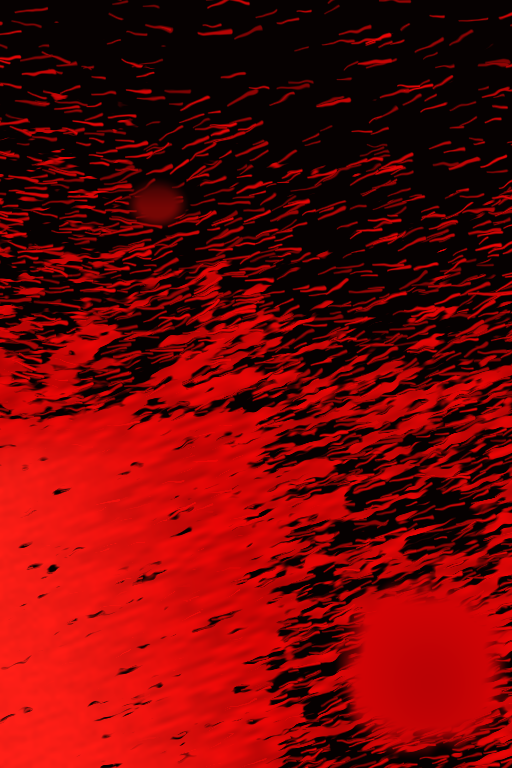
Write a Shadertoy shader that draws this background.

```glsl
// Wind-swept red brush flecks thickening over black into a glowing red corner, with two soft patches.

const vec3 BLACK = vec3(0.022, 0.005, 0.005);
const vec3 RED = vec3(0.93, 0.02, 0.02);
const vec3 GLOW_RED = vec3(1.0, 0.12, 0.09);
const vec3 PATCH_RED = vec3(0.78, 0.01, 0.02);
const vec3 EMBER_RED = vec3(0.42, 0.02, 0.015);

// Smooth step that also accepts descending limits
float ramp(float a, float b, float x) {
    float t = clamp((x - a) / (b - a), 0.0, 1.0);
    return t * t * (3.0 - 2.0 * t);
}

float hash(vec2 p) {
    vec3 q = fract(p.xyx * 0.1031);
    q += dot(q, q.yzx + 33.33);
    return fract((q.x + q.y) * q.z);
}

float noise(vec2 p) {
    vec2 i = floor(p), f = fract(p);
    f = f * f * (3.0 - 2.0 * f);
    return mix(mix(hash(i), hash(i + vec2(1, 0)), f.x),
               mix(hash(i + vec2(0, 1)), hash(i + vec2(1, 1)), f.x), f.y);
}

float fbm(vec2 p) {
    float sum = 0.0, gain = 0.42;
    for (int i = 0; i < 3; i++) {
        sum += gain * noise(p);
        p = p * 1.9 + 17.3;
        gain *= 0.8;
    }
    return sum;
}

vec2 rotate(vec2 p, float angle) {
    float c = cos(angle), s = sin(angle);
    return vec2(c * p.x + s * p.y, c * p.y - s * p.x);
}

float spot(vec2 p, vec2 center, vec2 size) {
    vec2 d = (p - center) / size;
    return exp(-dot(d, d));
}

// Solid corner at the lower left
float cornerMask(vec2 p) {
    return ramp(0.44, 0.27, p.x + 0.15 * (p.y - 0.2)) * ramp(0.48, 0.37, p.y - 0.1 * p.x);
}

// How much paint lies at each place
float density(vec2 p) {
    float d = mix(0.13, 0.66, ramp(1.04, 0.42, p.y));
    d += mix(-0.07, 0.13, ramp(0.50, 0.02, p.x)) * ramp(0.97, 0.78, p.y) * ramp(0.38, 0.55, p.y);
    d += 0.22 * spot(p, vec2(0.29, 0.585), vec2(0.07, 0.035));
    d += 0.10 * spot(p, vec2(0.50, 0.49), vec2(0.20, 0.04));
    d -= 0.22 * spot(p, vec2(0.28, 0.69), vec2(0.05, 0.03));
    d -= 0.16 * spot(p, vec2(0.36, 0.91), vec2(0.08, 0.06));
    d -= 0.16 * spot(p, vec2(0.44, 0.63), vec2(0.07, 0.03));
    d -= 0.26 * spot(p, vec2(0.56, 0.335), vec2(0.11, 0.06));
    d -= 0.20 * spot(p, vec2(0.43, 0.23), vec2(0.07, 0.05));
    d -= 0.28 * spot(p, vec2(0.39, 0.08), vec2(0.045, 0.09));
    d -= 0.20 * spot(p, vec2(0.54, 0.01), vec2(0.14, 0.03));
    return d + 0.44 * cornerMask(p);
}

// Streaky noise: level in the upper left, slanted elsewhere
float streaks(vec2 p, float slanted) {
    float level = fbm(rotate(p, 0.0) * vec2(26.0, 100.0));
    float slant = fbm(rotate(p, 0.36) * vec2(21.0, 84.0) + 5.0);
    return (mix(level, slant, slanted) - 0.51) * 1.7 + 0.5;
}

// Tapered fleck lying along its own x axis
float fleck(vec2 p, float halfLength, float radius, float soft) {
    float along = clamp(p.x, -halfLength, halfLength);
    float taper = mix(0.45, 1.0, 0.5 + 0.5 * along / halfLength);
    return ramp(soft, -soft, length(p - vec2(along, 0.0)) - radius * taper);
}

// One jittered layer of flecks; returns its brightest tone
float fleckLayer(vec2 p, float seed, float soft) {
    const float TILT = 0.18;
    vec2 cell = vec2(0.042, 0.016);
    vec2 home = floor(rotate(p, TILT) / cell + seed * 0.37);
    float tone = 0.0;
    for (int j = -1; j <= 1; j++) for (int i = -1; i <= 1; i++) {
        vec2 id = home + vec2(i, j);
        vec2 key = id + seed * 71.0 + 200.0;
        vec2 jitter = vec2(hash(key), hash(key + 31.7));
        vec2 center = rotate((id + jitter - seed * 0.37) * cell, -TILT);
        float chance = step(hash(key + 57.1), density(center) * 1.05);
        float slanted = ramp(0.04, 0.26, center.x + 0.4 * (0.6 - center.y));
        float angle = mix(-0.08, 0.30, slanted) + 0.6 * (hash(key + 83.9) - 0.5);
        angle += 0.4 * spot(center, vec2(0.21, 0.80), vec2(0.07, 0.07));
        float size = hash(key + 11.3);
        float shape = fleck(rotate(p - center, angle), mix(0.006, 0.021, size),
                            mix(0.0012, 0.0032, size * jitter.y), soft);
        tone = max(tone, chance * shape * mix(0.5, 1.0, hash(key + 97.3)));
    }
    return tone;
}

void mainImage(out vec4 fragColor, in vec2 fragCoord) {
    vec2 p = fragCoord / iResolution.xy * vec2(0.668, 1.0);
    float soft = max(1.0 / iResolution.y, 0.0015);
    vec2 rough = p + 0.004 * (vec2(noise(p * 90.0), noise(p * 90.0 + 40.0)) - 0.5);
    float glow = cornerMask(p) * ramp(0.42, 0.03, p.x + 0.25 * p.y);

    // Merged paint, thinning upward, and separate flecks
    float slanted = ramp(0.02, 0.28, p.x + 0.6 * (0.6 - p.y));
    float thinning = mix(0.13, 0.32, ramp(0.42, 0.66, p.y));
    float paint = ramp(-0.11, 0.12, density(p) - thinning - streaks(rough, slanted));
    float grain = noise(rotate(p, 0.35) * vec2(40.0, 130.0));
    paint *= mix(mix(0.74, 0.95, glow), 1.0, grain);
    for (int i = 0; i < 4; i++) paint = max(paint, fleckLayer(rough, float(i), soft));

    // Glow of the corner, with a fine grain
    vec3 color = mix(BLACK, mix(RED, GLOW_RED, glow), paint);
    color *= 1.0 + 0.05 * glow * (noise(p * 130.0) - 0.5);

    // Soft rounded patch at the lower right
    vec2 away = abs(p - vec2(0.555, 0.133)) - 0.025;
    float edge = length(max(away, 0.0)) + 0.016 * (noise(p * 45.0) - 0.5);
    float shade = 1.08 - 0.14 * spot(p, vec2(0.56, 0.11), vec2(0.08, 0.09));
    color = mix(color, PATCH_RED * shade, ramp(0.094, 0.050, edge));

    // Dim round ember at the upper left
    float ember = length((p - vec2(0.205, 0.735)) * vec2(0.9, 1.1));
    vec3 emberColor = EMBER_RED * mix(1.1, 0.6, ramp(0.725, 0.765, p.y));
    color = mix(color, emberColor, ramp(0.040, 0.018, ember));

    fragColor = vec4(clamp(color, 0.0, 1.0), 1.0);
}
```
